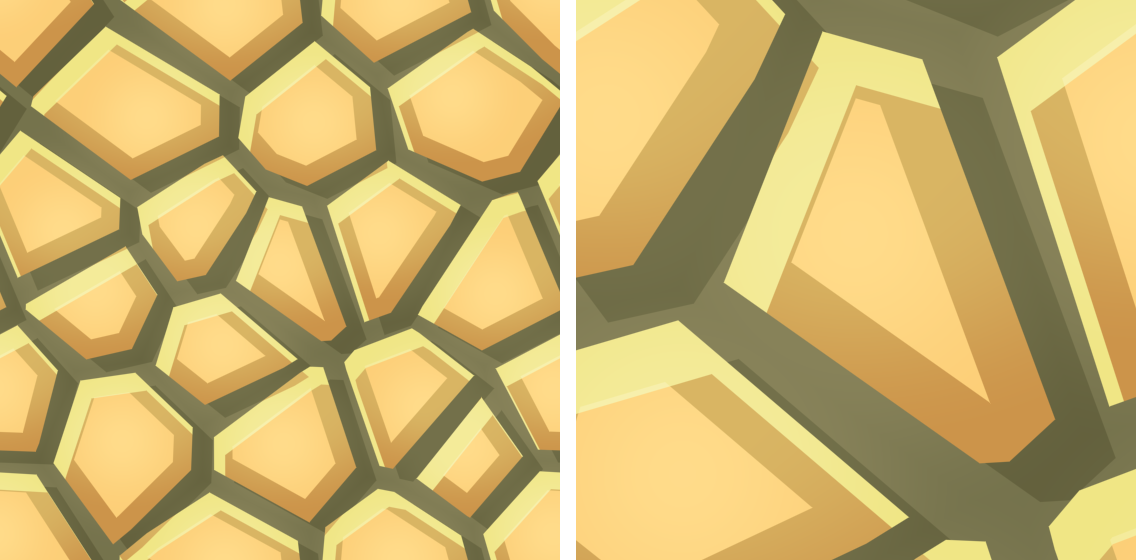
Left: the whole. Right: its middle third, enlarged.
Write a WebGL 2 fragment shader that draws this pattern.

```glsl
#version 300 es
precision highp float;
// Draws a seamless wall of bevelled golden stones set in olive mortar.

uniform vec2 u_resolution;
out vec4 fragColor;

// Columns and rows of stones; the rows must be even, as odd ones are staggered.
const ivec2 GRID = ivec2(3, 6);
const float HALF_GAP = 0.0195;

vec2 hash2(vec2 c) {
    vec2 q = vec2(dot(c, vec2(127.1, 311.7)), dot(c, vec2(269.5, 183.3)));
    return fract(sin(q) * 43758.5);
}

// Wraps a cell index exactly, so that opposite canvas edges meet.
vec2 wrapCell(ivec2 cell) {
    return vec2((cell + 4 * GRID) % GRID);
}

// Jittered centre of a stone, in canvas units.
vec2 stoneCentre(ivec2 cell) {
    vec2 wrapped = wrapCell(cell);
    vec2 jitter = (hash2(wrapped + 3.0) - 0.5) * vec2(0.44, 0.84);
    float stagger = 0.25 + 0.5 * mod(wrapped.y, 2.0);
    return (vec2(cell) + vec2(stagger, 0.5) + jitter) / vec2(GRID);
}

// xy: offset from the nearest centre, z: distance to the border of its cell.
vec3 stoneField(vec2 p) {
    ivec2 base = ivec2(floor(p * vec2(GRID)));
    ivec2 nearestCell = base;
    vec2 nearest = vec2(9.0);
    for (int j = -2; j <= 2; j++) {
        for (int i = -1; i <= 1; i++) {
            ivec2 cell = base + ivec2(i, j);
            vec2 toCentre = stoneCentre(cell) - p;
            if (dot(toCentre, toCentre) < dot(nearest, nearest)) {
                nearest = toCentre;
                nearestCell = cell;
            }
        }
    }
    // Every side is tilted a little, so that facing sides are not parallel
    vec2 seed = wrapCell(nearestCell);
    float border = 9.0;
    for (int j = -3; j <= 3; j++) {
        for (int i = -1; i <= 1; i++) {
            if (i == 0 && j == 0) continue;
            vec2 toCentre = stoneCentre(nearestCell + ivec2(i, j)) - p;
            vec2 middle = 0.5 * (toCentre + nearest);
            vec2 across = normalize(toCentre - nearest);
            float tilt = 0.3 * (hash2(seed + 5.3 * vec2(i, j)).x - 0.5);
            vec2 tilted = across * cos(tilt) + vec2(-across.y, across.x) * sin(tilt);
            float straight = dot(middle, across) + 0.008;
            border = min(border, min(straight, dot(middle, tilted)));
        }
    }
    return vec3(-nearest, border);
}

// Smooth-edged mask of the area deeper than the given inset.
float coverage(float border, float inset) {
    float pixel = 1.0 / min(u_resolution.x, u_resolution.y);
    return smoothstep(-0.8 * pixel, 0.8 * pixel, border - inset);
}

void main() {
    vec2 p = gl_FragCoord.xy / u_resolution + vec2(0.54, 0.6);
    vec3 field = stoneField(p);
    float radius = length(field.xy);

    // Masks: stone, its raised face, lit rim and cast shadow
    float stone = coverage(field.z, HALF_GAP);
    float face = coverage(field.z, HALF_GAP + 0.033);
    float rim = 1.0 - coverage(stoneField(p + vec2(-0.02, 0.032)).z, HALF_GAP);
    float shadow = coverage(stoneField(p + vec2(-0.036, 0.023)).z, HALF_GAP);

    // Mortar, darker away from the stones
    float depth = smoothstep(0.07, 0.19, radius);
    vec3 lit = mix(vec3(0.53, 0.51, 0.35), vec3(0.46, 0.45, 0.30), depth);
    vec3 shaded = mix(vec3(0.45, 0.44, 0.29), vec3(0.39, 0.38, 0.24), depth);
    vec3 mortar = mix(lit, shaded, shadow);

    // Sloped sides turn orange downwards, the face glows from its centre
    float lowSide = smoothstep(0.0, 0.18, 0.6 * radius - 0.8 * field.y);
    vec3 side = mix(vec3(0.85, 0.71, 0.39), vec3(0.80, 0.58, 0.29), lowSide);
    vec3 top = mix(vec3(1.0, 0.86, 0.54), vec3(0.99, 0.81, 0.47),
                   smoothstep(0.0, 0.13, radius));
    vec3 body = mix(side, top, face);

    // Yellow rim, paler over the face and near the centre
    float glow = 1.0 - smoothstep(0.04, 0.15, radius);
    vec3 rimColor = mix(vec3(0.94, 0.90, 0.52), vec3(0.97, 0.94, 0.68),
                        0.5 * glow + 0.5 * face);
    body = mix(body, rimColor, rim);

    fragColor = vec4(mix(mortar, body, stone), 1.0);
}
```
